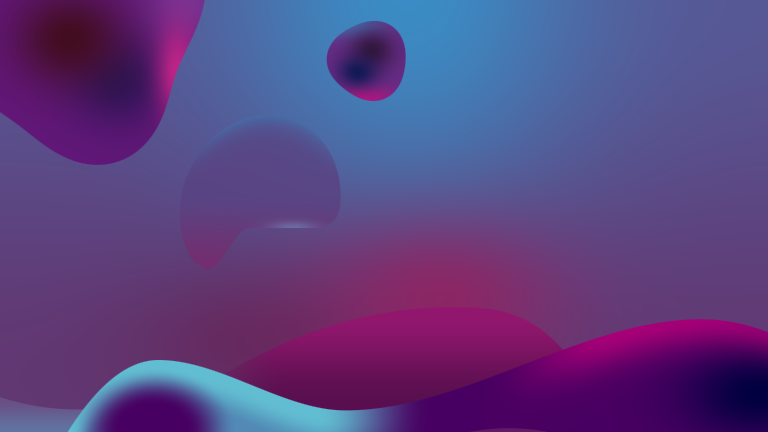
This background is drawn by a Shadertoy shader. Its source:

```glsl
#define CANVAS_HEIGHT 9.0
#define SKY_LOW vec3(0.38, 0.22, 0.45)
#define SKY_HIGH vec3(0.34, 0.34, 0.58)
#define BLUE vec3(0.23, 0.55, 0.77)
#define CYAN vec3(0.38, 0.74, 0.82)
#define ROSE vec3(0.58, 0.13, 0.38)
#define MAGENTA vec3(0.66, 0.00, 0.47)
#define PURPLE vec3(0.28, 0.00, 0.38)
#define VIOLET vec3(0.38, 0.09, 0.47)
#define NAVY vec3(0.00, 0.00, 0.25)
#define MAROON vec3(0.26, 0.05, 0.12)

// Coverage of a shape, smooth over about one pixel
float cover(float d) {
    return clamp(0.5 - d / max(fwidth(d), 1e-5), 0.0, 1.0);
}

float glow(vec2 p, vec2 center, vec2 radius) {
    vec2 q = (p - center) / radius;
    return exp(-dot(q, q));
}

float smoothMax(float a, float b, float k) {
    float h = max(k - abs(a - b), 0.0) / k;
    return max(a, b) + 0.25 * h * h * k;
}

// Round drop with three lobes, swollen away from leanAngle
float drop(vec2 q, float radius, float lobe, float lobeAngle, float lean, float leanAngle) {
    float a = atan(q.y, q.x);
    return length(q) - radius - lobe * cos(3.0 * (a - lobeAngle))
         - lean * (1.0 - cos(a - leanAngle));
}

// Sheared ellipse hollowed from below, leaving a tail on the left
float bean(vec2 p) {
    vec2 q = p - vec2(5.42, 4.73);
    q.x -= 0.09 * q.y;
    float dome = (length(q / vec2(1.667, 1.875)) - 1.0) * 1.7;
    float hollow = 4.25 - 0.96 * (1.0 - smoothstep(4.25, 5.2, p.x)) - p.y;
    return smoothMax(dome, hollow, 0.45);
}

float frontCrest(float x) {
    float left = min(x - 3.3, 0.0), right = max(x - 14.6, 0.0);
    return 1.5 - 0.42 * left * left - 1.05 * smoothstep(3.3, 7.2, x)
         + 1.9 * smoothstep(7.2, 14.6, x) - 0.138 * right * right;
}

float backCrest(float x) {
    float d = x - 9.375;
    return 2.6 - (d < 0.0 ? 0.063 * d * d : 0.068 * d * d * d);
}

vec3 sky(vec2 p) {
    vec3 col = mix(SKY_LOW, SKY_HIGH, smoothstep(1.0, 9.0, p.y));
    col = mix(col, BLUE, glow(p, vec2(8.5, 9.4), vec2(3.6, 4.6)));
    col = mix(col, vec3(0.40, 0.13, 0.33), 0.7 * glow(p, vec2(5.6, 1.9), vec2(3.0, 1.6)));
    return mix(col, ROSE, 0.85 * glow(p, vec2(9.2, 2.8), vec2(2.6, 1.6)));
}

vec3 frontColor(vec2 p, float depth) {
    // Deep right side with a magenta crest
    vec3 deep = mix(PURPLE, MAGENTA, smoothstep(10.0, 12.8, p.x) * exp(-depth * depth * 2.2));
    deep = mix(deep, NAVY, glow(p, vec2(15.8, 0.8), vec2(1.5, 0.9)));
    // Cyan left side around a dark core
    float core = length((p - vec2(3.2, 0.05)) / vec2(1.75, 1.3));
    vec3 light = mix(CYAN, vec3(0.32, 0.54, 0.71), smoothstep(0.2, 0.9, depth));
    light = mix(light, PURPLE, 1.0 - smoothstep(0.4, 1.0, core));
    return mix(light, deep, smoothstep(6.6, 9.0, p.x));
}

void mainImage(out vec4 fragColor, in vec2 fragCoord) {
    vec2 p = fragCoord / iResolution.y * CANVAS_HEIGHT;
    vec3 col = sky(p);

    // Translucent bean
    float d = bean(p);
    vec3 body = mix(vec3(0.46, 0.17, 0.43), vec3(0.35, 0.26, 0.51), smoothstep(3.4, 5.0, p.y));
    float rim = exp(d * 4.0);
    body = mix(body, vec3(0.27, 0.43, 0.66), rim * smoothstep(5.2, 6.6, p.y));
    body = mix(body, vec3(0.45, 0.50, 0.70), 0.8 * glow(p, vec2(6.1, 4.25), vec2(0.5, 0.14)));
    col = mix(col, body, 0.85 * cover(d));

    // Large corner drop
    d = drop(p - vec2(1.77, 8.17), 2.27, 0.333, -1.309, 0.417, -0.96);
    body = mix(VIOLET, vec3(0.46, 0.20, 0.57), glow(p, vec2(3.9, 9.0), vec2(1.0, 1.1)));
    body = mix(body, vec3(0.16, 0.08, 0.33), 0.9 * glow(p, vec2(2.5, 7.3), vec2(1.0, 0.9)));
    body = mix(body, MAROON, glow(p, vec2(1.45, 8.2), vec2(1.1, 0.95)));
    body = mix(body, vec3(0.75, 0.14, 0.53), glow(p, vec2(3.7, 7.5), vec2(0.42, 1.0)));
    col = mix(col, body, cover(d));

    // Small drop
    d = drop(p - vec2(7.65, 7.73), 0.796, 0.046, 0.96, 0.025, 3.6);
    body = mix(vec3(0.40, 0.17, 0.52), vec3(0.29, 0.40, 0.66), glow(p, vec2(7.3, 8.5), vec2(0.7, 0.3)));
    body = mix(body, vec3(0.68, 0.09, 0.50), glow(p, vec2(7.6, 6.95), vec2(0.65, 0.25)));
    body = mix(body, vec3(0.20, 0.09, 0.24), glow(p, vec2(7.75, 7.95), vec2(0.45, 0.4)));
    body = mix(body, vec3(0.07, 0.10, 0.33), glow(p, vec2(7.45, 7.5), vec2(0.4, 0.32)));
    col = mix(col, body, cover(d));

    // Pale wave in the lower left corner
    float toEdge = 1.6 - p.x;
    d = p.y - 0.47 - 0.1 * toEdge * toEdge;
    body = mix(vec3(0.38, 0.45, 0.63), vec3(0.41, 0.31, 0.52), smoothstep(0.0, 0.7, p.y));
    col = mix(col, body, cover(d) * step(p.x, 3.0));

    // Magenta hill behind the front wave
    d = p.y - backCrest(p.x);
    body = mix(vec3(0.35, 0.06, 0.31), vec3(0.57, 0.09, 0.43), smoothstep(0.6, 2.5, p.y));
    col = mix(col, body, cover(d) * smoothstep(4.0, 6.0, p.x));

    // Front wave and the low mound at its foot
    d = p.y - frontCrest(p.x);
    col = mix(col, frontColor(p, -d), cover(d));
    d = p.y - 0.08 + 0.12 * (p.x - 10.6) * (p.x - 10.6);
    col = mix(col, vec3(0.38, 0.10, 0.40), cover(d));

    fragColor = vec4(col, 1.0);
}
```
